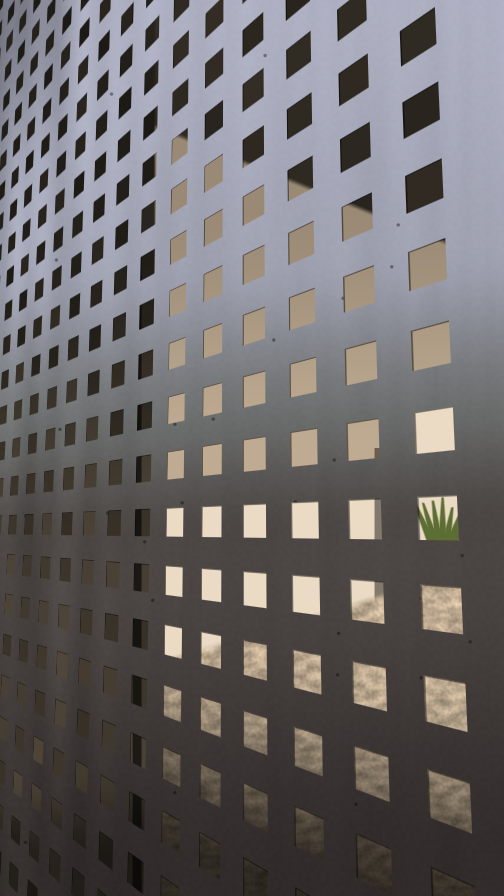
Write a WebGL 2 fragment shader that draws this pattern.

```glsl
#version 300 es
precision highp float;

uniform vec2 u_resolution;
out vec4 fragColor;

const vec3 SKY_SHEEN = vec3(0.68, 0.69, 0.76);
const vec3 PALE_STEEL = vec3(0.62, 0.63, 0.69);
const vec3 MID_STEEL = vec3(0.43, 0.44, 0.44);
const vec3 WARM_STEEL = vec3(0.30, 0.28, 0.27);
const vec3 DARK_STEEL = vec3(0.19, 0.17, 0.165);
const vec3 SHADOW = vec3(0.18, 0.16, 0.13);
const vec3 BEIGE = vec3(0.67, 0.60, 0.51);
const vec3 CREAM = vec3(0.92, 0.86, 0.77);
const vec3 LEAF = vec3(0.36, 0.43, 0.20);

float hash(vec2 p) {
  return fract(sin(dot(p, vec2(127.1, 311.7))) * 43758.55);
}

vec2 gradientAt(vec2 cell) {
  float angle = 6.2832 * hash(cell);
  return vec2(cos(angle), sin(angle));
}

float gradientNoise(vec2 p) {
  vec2 i = floor(p), f = fract(p);
  vec2 w = f * f * f * (f * (f * 6.0 - 15.0) + 10.0);
  vec2 e = vec2(1.0, 0.0);
  float a = dot(gradientAt(i), f);
  float b = dot(gradientAt(i + e.xy), f - e.xy);
  float c = dot(gradientAt(i + e.yx), f - e.yx);
  float d = dot(gradientAt(i + e.xx), f - e.xx);
  return mix(mix(a, b, w.x), mix(c, d, w.x), w.y);
}

// Inverse perspective: canvas point to (column, row) of the sheet
vec2 sheetCoord(vec2 p, vec2 origin, vec2 colStep, vec2 rowStep, vec2 vanish) {
  mat2 m = mat2(vanish.x * p - colStep, vanish.y * p - rowStep);
  return inverse(m) * (origin - p);
}

float band(float x, float lo, float hi, float soft) {
  return smoothstep(lo - soft, lo + soft, x) * (1.0 - smoothstep(hi - soft, hi + soft, x));
}

// Brushed sheet with a sky reflection above and dust specks
vec3 steel(vec2 p) {
  float y = p.y + 0.05 * (p.x - 0.28);
  vec3 col = mix(SKY_SHEEN, PALE_STEEL, smoothstep(0.0, 0.32, y));
  col = mix(col, MID_STEEL, smoothstep(0.28, 0.48, y));
  col = mix(col, WARM_STEEL, smoothstep(0.44, 0.60, y));
  col = mix(col, DARK_STEEL, smoothstep(0.60, 1.0, y));
  float left = 1.0 - smoothstep(0.0, 0.20, p.x);
  float streak = gradientNoise(vec2(p.x * 38.0, p.y * 2.5));
  col *= 1.0 + streak * (0.05 + 0.20 * left);
  col *= 1.0 - 0.35 * (1.0 - smoothstep(0.0, 0.12, length(p * vec2(1.0, 0.4))));
  col += 0.012 * gradientNoise(p * 190.0);
  vec2 grid = p * 22.0;
  vec2 id = floor(grid);
  vec2 spot = 0.2 + 0.6 * vec2(hash(id + 3.0), hash(id + 8.0));
  float speck = 1.0 - smoothstep(0.02, 0.06, length(fract(grid) - spot));
  return col * (1.0 - 0.4 * speck * step(0.88, hash(id)));
}

// Fan of pointed blades growing from a base point
float blades(vec2 p, vec2 base, float size) {
  float mask = 0.0;
  for (int i = 0; i < 7; i++) {
    float k = float(i) - 3.0;
    vec2 q = (p - base) / size;
    float t = -q.y / (0.7 + 0.3 * hash(vec2(k, 5.0)));
    float offset = abs(q.x - k * (0.08 + 0.13 * t));
    float width = 0.07 * (1.0 - t);
    mask = max(mask, (1.0 - smoothstep(width, width + 0.05, offset)) * band(t, 0.0, 1.0, 0.03));
  }
  return mask;
}

// Courtyard behind the sheet: shaded ceiling, lit wall, stone floor
vec3 courtyard(vec2 p, vec2 id) {
  float x = p.x - 0.195;
  float lit = smoothstep(-0.004, 0.004, p.y - 0.15 - 0.40 * x);
  vec3 wall = mix(BEIGE * 0.9, BEIGE * 1.12, smoothstep(0.22, 0.52, p.y));
  float brightLine = 0.545 - 0.10 * smoothstep(0.42, 0.46, p.x);
  wall = mix(wall, CREAM, smoothstep(brightLine - 0.005, brightLine + 0.005, p.y));
  wall *= 1.0 - 0.45 * band(p.x, 0.418, 0.435, 0.001) * step(0.5, p.y);
  wall = mix(wall, LEAF, blades(p, vec2(0.494, 0.605), 0.052));
  float floorLine = 0.735 - 0.30 * x;
  vec3 ground = mix(BEIGE * 1.1, SHADOW, smoothstep(0.70, 0.97, p.y - 0.20 * x));
  ground *= 1.0 + 0.35 * gradientNoise(p * vec2(60.0, 100.0)) + 0.15 * gradientNoise(p * 260.0);
  wall = mix(wall, ground, smoothstep(-0.006, 0.006, p.y - floorLine));
  vec3 view = mix(SHADOW * (0.85 + 0.3 * hash(id)), wall, lit);
  // Dim room at the left, with a black corner post
  vec3 dim = SHADOW * mix(0.75, 1.45, smoothstep(0.25, 0.65, p.y));
  dim *= (0.8 + 0.4 * hash(id + 17.0)) * (1.0 - 0.5 * smoothstep(0.86, 0.96, p.y));
  dim *= 1.0 - 0.6 * band(p.x, 0.148, 0.158, 0.001);
  return mix(dim, view, smoothstep(0.171, 0.175, p.x));
}

void main() {
  vec2 p = gl_FragCoord.xy / u_resolution.y;
  p.y = 1.0 - p.y;
  vec2 sheet = sheetCoord(p, vec2(0.488, 0.578), vec2(-0.038, 0.0627),
                          vec2(-0.0049, 0.0886), vec2(0.106, -0.01835));
  vec2 id = floor(sheet + 0.5);
  vec2 cell = sheet - id;
  vec2 pixel = fwidth(sheet);

  // Square openings; the sheet is plain past the last column
  vec2 cover = clamp(0.5 + (0.25 - abs(cell)) / pixel, 0.0, 1.0);
  float hole = cover.x * cover.y * step(-0.5, sheet.x);

  // Cut thickness shows as a dark line on the left and top of each opening
  float rim = max(smoothstep(0.215, 0.24, cell.x), smoothstep(0.225, 0.245, -cell.y));
  vec3 view = courtyard(p, id) * (1.0 - 0.5 * rim);
  fragColor = vec4(mix(steel(p), view, hole), 1.0);
}
```
